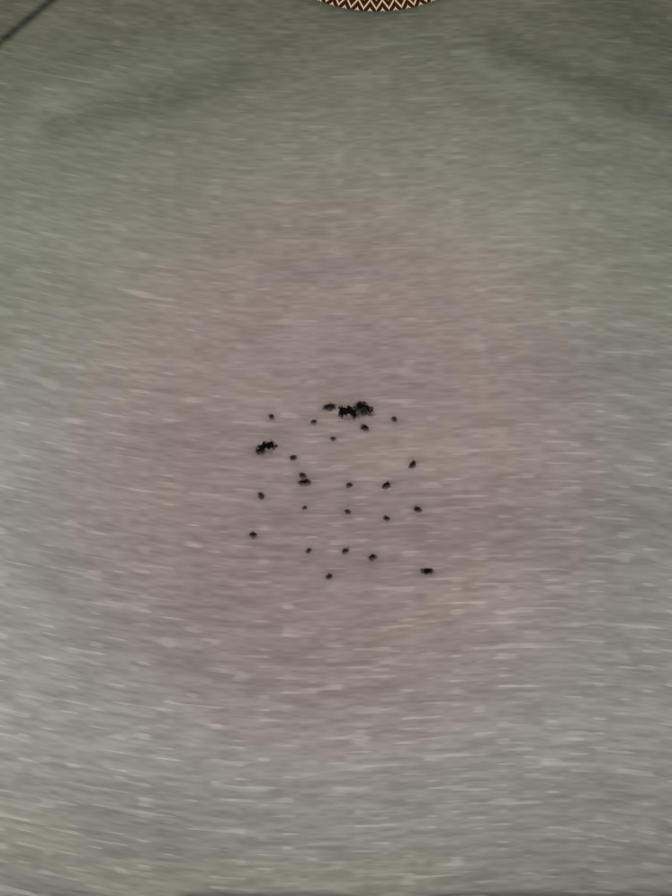
Reproduce this texture procedurally as a Shadertoy shader.

```glsl
// Worn grey-green jersey cloth with a warm centre and a cluster of small torn holes.
// Soft gradients give the light, stretched noise gives the slub yarn, and tilted
// ellipses give the holes; a beaded trim and a sleeve seam close the top edge.

float hash(vec2 p) {
    vec3 q = fract(vec3(p.xyx) * 0.1031);
    q += dot(q, q.yzx + 33.33);
    return fract((q.x + q.y) * q.z);
}

float noise(vec2 p) {
    vec2 cell = floor(p), f = fract(p);
    f = f * f * (3.0 - 2.0 * f);
    return mix(mix(hash(cell), hash(cell + vec2(1, 0)), f.x),
               mix(hash(cell + vec2(0, 1)), hash(cell + vec2(1, 1)), f.x), f.y);
}

float fbm(vec2 p) {
    float sum = 0.0, gain = 0.5;
    for (int i = 0; i < 4; i++) {
        sum += gain * noise(p);
        p = p * 2.03 + 17.1;
        gain *= 0.5;
    }
    return sum;
}

// Approximate signed distance to an ellipse turned by an angle
float ellipse(vec2 p, vec2 radius, float angle) {
    float c = cos(angle), s = sin(angle);
    p = vec2(c * p.x + s * p.y, c * p.y - s * p.x);
    return (length(p / radius) - 1.0) * min(radius.x, radius.y);
}

// Soft bell-shaped band around a line segment
float crease(vec2 p, vec2 a, vec2 b, float width) {
    vec2 ab = b - a;
    float t = clamp(dot(p - a, ab) / dot(ab, ab), 0.0, 1.0);
    float d = length(p - a - ab * t) / width;
    return exp(-d * d);
}

// Light falling off over the cloth, green at the rim and pink in the middle
vec3 clothColor(vec2 p) {
    vec3 color = mix(vec3(0.52, 0.52, 0.48), vec3(0.58, 0.58, 0.545), smoothstep(0.0, 0.3, p.y));
    color = mix(color, vec3(0.50, 0.51, 0.46), smoothstep(0.55, 1.05, p.y));
    color = mix(color, vec3(0.38, 0.385, 0.33), smoothstep(1.0, 1.36, p.y));
    float warm = 1.0 - smoothstep(0.25, 1.1, length((p - vec2(0.5, 0.64)) / vec2(0.56, 0.6)));
    color = mix(color, vec3(0.56, 0.505, 0.483), warm);
    return color * (1.0 - 0.07 * smoothstep(0.65, 1.0, p.x));
}

// Fine yarn, long slubs and pale flecks running across the cloth
float weave(vec2 p) {
    vec2 q = p + vec2(0.0, 0.08 * p.x + 0.025 * sin(p.x * 5.0));
    float coarse = noise(q * vec2(24.0, 165.0)) - 0.5;
    float fine = noise(q * vec2(75.0, 300.0)) - 0.5;
    float fleck = smoothstep(0.70, 0.95, noise(q * vec2(28.0, 190.0) + 40.0));
    float near = mix(1.0, 0.45, smoothstep(0.2, 1.2, p.y));
    return near * (0.075 * coarse + 0.07 * fleck - 0.012) + 0.045 * fine;
}

// A torn hole: dark upper lip over a paler frayed lower part
vec3 addHole(vec3 color, vec2 p, vec2 center, vec2 radius, float angle, float open, float px) {
    vec2 q = p - center;
    q += (vec2(noise(p * 260.0), noise(p * 260.0 + 9.0)) - 0.5) * radius.y * 0.6;
    float outer = ellipse(q, radius, angle);
    float inner = ellipse(q + vec2(-0.1, 0.75) * radius, radius * vec2(0.8, 0.75), angle);
    float soft = px + 0.0012;
    float mask = 1.0 - smoothstep(-soft, soft, outer);
    float lining = open * (1.0 - smoothstep(-soft, soft, inner));
    color *= 1.0 - 0.15 * exp(-max(outer, 0.0) * 220.0);
    return mix(color, mix(vec3(0.055, 0.05, 0.055), vec3(0.43, 0.39, 0.36), lining), mask);
}

// Folds, sleeve seam and shadow along the canvas rim
float shade(vec2 p) {
    float light = 1.0 + 0.16 * (fbm(p * vec2(4.0, 9.0)) - 0.47);
    light -= 0.09 * crease(p, vec2(0.08, 1.14), vec2(0.36, 1.22), 0.022);
    light += 0.07 * crease(p, vec2(0.06, 1.18), vec2(0.32, 1.26), 0.025);
    light -= 0.10 * crease(p, vec2(0.74, 1.27), vec2(1.02, 1.15), 0.025);
    light += 0.06 * crease(p, vec2(0.72, 1.23), vec2(0.98, 1.11), 0.025);
    light -= 0.10 * crease(p, vec2(0.88, 1.35), vec2(1.02, 1.25), 0.04);
    light -= 0.42 * crease(p, vec2(-0.01, 1.262), vec2(0.085, 1.34), 0.006);
    light -= 0.12 * crease(p, vec2(-0.02, 1.30), vec2(0.05, 1.36), 0.035);
    return light - 0.25 * (1.0 - smoothstep(0.0, 0.012, p.y)) * smoothstep(0.35, 0.65, noise(p.xx * 5.0));
}

// Beaded trim along a shallow arc
vec3 addTrim(vec3 color, vec2 p, float px) {
    vec2 q = p - vec2(0.56, 1.556);
    float depth = 0.24 - length(q);
    float along = atan(q.x, -q.y) * 0.24;
    vec2 bead = vec2(abs(fract(along * 52.0) - 0.5), depth * 75.0);
    float link = 0.5 + 0.5 * sin(bead.y * 6.0 + bead.x * 12.0);
    vec3 metal = mix(vec3(0.16, 0.11, 0.08), vec3(0.79, 0.68, 0.53), link * link);
    color *= 1.0 - 0.25 * exp(-abs(depth) * 170.0);
    return mix(color, metal, smoothstep(-px, px + 0.001, depth));
}

void mainImage(out vec4 fragColor, in vec2 fragCoord) {
    vec2 p = fragCoord / iResolution.x;
    float px = 1.0 / iResolution.x;
    vec3 color = clothColor(p) * shade(p) + weave(p);

    // Main tears
    color = addHole(color, p, vec2(0.397, 0.667), vec2(0.013, 0.009), 0.3, 1.0, px);
    color = addHole(color, p, vec2(0.518, 0.718), vec2(0.014, 0.011), -0.2, 1.0, px);
    color = addHole(color, p, vec2(0.541, 0.725), vec2(0.014, 0.008), -0.4, 0.6, px);
    color = addHole(color, p, vec2(0.490, 0.727), vec2(0.008, 0.005), 0.1, 0.5, px);
    color = addHole(color, p, vec2(0.453, 0.615), vec2(0.008, 0.005), 0.1, 0.8, px);
    color = addHole(color, p, vec2(0.636, 0.484), vec2(0.008, 0.004), -0.1, 0.0, px);

    // Pinholes scattered on a loose golden-angle spiral
    for (int i = 0; i < 22; i++) {
        float k = float(i), turn = k * 2.4 + 0.6;
        vec2 jitter = vec2(hash(vec2(k, 3.0)), hash(vec2(k, 8.0))) - 0.5;
        vec2 center = vec2(0.495, 0.61) + sqrt((k + 0.5) / 22.0) * vec2(cos(turn), sin(turn)) * 0.145 + jitter * 0.03;
        float size = mix(0.0025, 0.0052, hash(vec2(k, 5.0)));
        color = addHole(color, p, center, size * vec2(1.15, 0.9), jitter.x * 2.0, 0.5, px);
    }

    color = addTrim(color, p, px);
    fragColor = vec4(clamp(color, 0.0, 1.0), 1.0);
}
```
